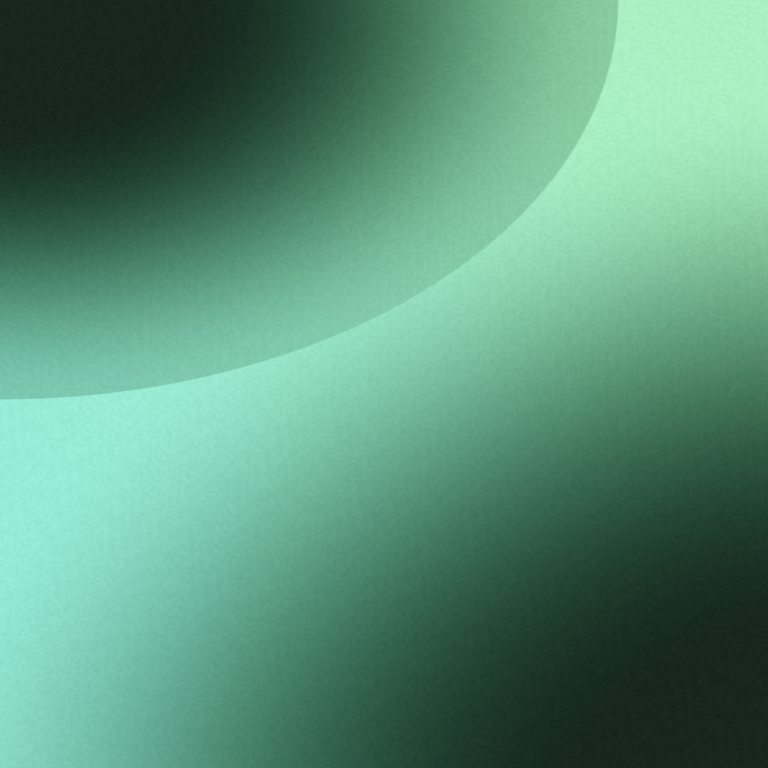
Write a three.js fragment shader that draws this background.

```glsl
// A dark green ellipse in the upper left, lit along its rim, lies over a mint field
// that sinks into shadow towards the lower right. Both are smooth ramps over a
// radial distance, sharing one tone curve, under a fine film grain.

#define DISC_SIZE vec2(0.805, 0.52)
#define DISC_PEAK 0.84
#define SHADOW_SIZE vec2(0.635, 0.486)
#define SHADOW_POWER 1.5
#define SHADOW_COLOR vec3(0.09, 0.15, 0.12)
#define COOL_LIGHT vec3(0.59, 0.92, 0.85)
#define WARM_LIGHT vec3(0.67, 0.94, 0.76)
#define TONE_CURVE vec3(1.42, 1.10, 1.27)
#define EDGE_WIDTH 0.0012
#define GRAIN_CELLS 300.0
#define GRAIN_AMOUNT 0.035

varying vec2 vUv;

float hash(vec2 p) {
  return fract(sin(dot(p, vec2(127.1, 311.7))) * 43758.545);
}

float valueNoise(vec2 p) {
  vec2 cell = floor(p);
  vec2 f = fract(p);
  f = f * f * (3.0 - 2.0 * f);
  float low = mix(hash(cell), hash(cell + vec2(1.0, 0.0)), f.x);
  float high = mix(hash(cell + vec2(0.0, 1.0)), hash(cell + vec2(1.0, 1.0)), f.x);
  return mix(low, high, f.y);
}

// Radius in a superellipse, equal to 1 on its outline
float superRadius(vec2 offset, vec2 size, float power) {
  vec2 q = pow(abs(offset) / size + 1e-5, vec2(power));
  return pow(q.x + q.y, 1.0 / power);
}

// Shadow to light, cooler at the lower left and warmer at the upper right
vec3 tone(float level, vec2 uv) {
  vec3 light = mix(COOL_LIGHT, WARM_LIGHT, smoothstep(0.1, 1.0, 0.5 * (uv.x + uv.y)));
  return mix(SHADOW_COLOR, light, pow(vec3(max(level, 1e-4)), TONE_CURVE));
}

void main() {
  // Field with its shadow centred on the lower right corner
  float shadowRadius = superRadius(vUv - vec2(1.0, 0.0), SHADOW_SIZE, SHADOW_POWER);
  float fieldLevel = smoothstep(0.3, 1.85, shadowRadius);

  // Disc centred on the upper left corner, brightening to the rim
  float discRadius = length((vUv - vec2(0.0, 1.0)) / DISC_SIZE);
  float discLevel = DISC_PEAK * smoothstep(0.28, 1.02, discRadius);

  // Crisp, antialiased rim
  float rimDistance = (discRadius - 1.0) * min(DISC_SIZE.x, DISC_SIZE.y);
  float outside = smoothstep(-EDGE_WIDTH, EDGE_WIDTH, rimDistance);
  vec3 color = mix(tone(discLevel, vUv), tone(fieldLevel, vUv), outside);

  // Film grain, softer in the shadows
  float grain = valueNoise(vUv * GRAIN_CELLS) - 0.5;
  color += grain * GRAIN_AMOUNT * mix(0.5, 1.0, color.g);

  gl_FragColor = vec4(color, 1.0);
}
```
